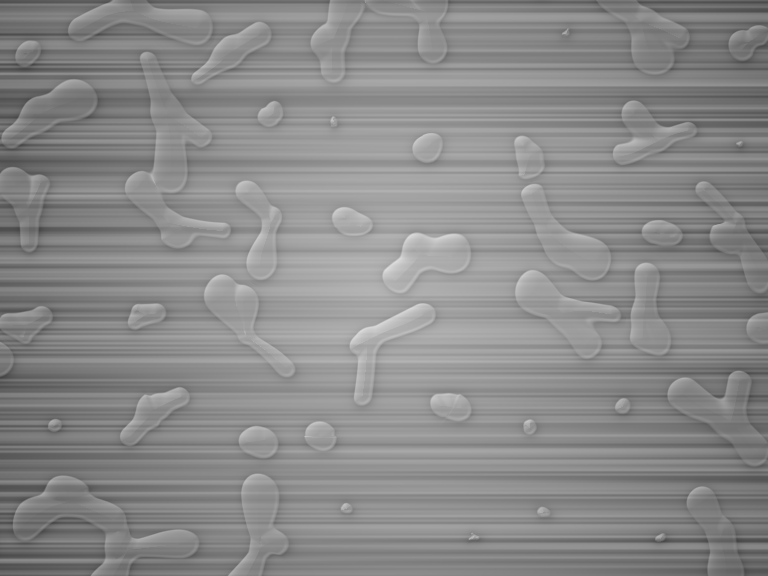
Give the GLSL for this texture, as a WebGL 2 fragment shader.

```glsl
#version 300 es
precision highp float;
// Clear liquid drops on brushed metal lit by a soft central glow.
// Streaks are stretched value noise; drops are smooth unions of tapered arms
// scattered on a jittered grid, then shaded as bevels lit from the upper left.

uniform vec2 u_resolution;
out vec4 fragColor;

#define CELL 0.172          // drop spacing, in canvas heights
#define BIG_SHARE 0.42      // part of the cells holding long drops
#define MEDIUM_SHARE 0.36   // part of the cells holding rounded drops
#define WARP 0.022          // waviness of the outlines
#define GLOW_CENTER 0.685
#define GLOW_CORNER 0.395
#define STREAK_CONTRAST 0.32
#define BEVEL_WIDTH 0.011
#define HIGHLIGHT 0.19
#define SHADOW 0.10
#define LIGHT_DIR vec2(-0.5, 0.866)

// Integer hash giving three values in 0..1.
vec3 hash3(vec2 cell, int seed) {
    uvec3 v = uvec3(ivec3(ivec2(cell), seed));
    v = v * 1664525u + 1013904223u;
    v.x += v.y * v.z; v.y += v.z * v.x; v.z += v.x * v.y;
    v ^= v >> 16u;
    v.x += v.y * v.z; v.y += v.z * v.x; v.z += v.x * v.y;
    return vec3(v >> 16u) / 65535.0;
}

float valueNoise(vec2 p, int seed) {
    vec2 i = floor(p), f = fract(p);
    f = f * f * (3.0 - 2.0 * f);
    float low = mix(hash3(i, seed).x, hash3(i + vec2(1, 0), seed).x, f.x);
    float high = mix(hash3(i + vec2(0, 1), seed).x, hash3(i + vec2(1, 1), seed).x, f.x);
    return mix(low, high, f.y);
}

float smoothMin(float a, float b, float k) {
    float h = max(k - abs(a - b), 0.0) / k;
    return min(a, b) - 0.25 * k * h * h;
}

// Distance to a segment from the origin whose radius changes along it.
float taperedArm(vec2 p, vec2 tip, float rootRadius, float tipRadius) {
    float t = clamp(dot(p, tip) / dot(tip, tip), 0.0, 1.0);
    return length(p - tip * t) - mix(rootRadius, tipRadius, t * t * (3.0 - 2.0 * t));
}

// One drop: up to three arms grown from a common root.
float dropDistance(vec2 p, vec2 cell) {
    vec3 kind = hash3(cell, 11), size = hash3(cell, 12);
    float reach, root, tip;
    if (kind.x < BIG_SHARE) {
        reach = mix(0.065, 0.115, size.x);
        root = mix(0.011, 0.022, size.y);
        tip = 0.031;
    } else if (kind.x < BIG_SHARE + MEDIUM_SHARE) {
        reach = mix(0.010, 0.034, size.x);
        root = mix(0.012, 0.020, size.y);
        tip = 0.019;
    } else {
        reach = mix(0.002, 0.010, size.x);
        root = mix(0.003, 0.009, size.y);
        tip = root;
    }
    float d = 1.0;
    for (int i = 0; i < 3; i++) {
        vec3 arm = hash3(cell, 20 + i);
        float angle = 6.2832 * kind.y + 2.6 * float(i) + 0.9 * (arm.x - 0.5);
        float span = reach * mix(0.65, 1.0, arm.y);
        if (i == 2 && kind.z < 0.65) span *= 0.2;
        vec2 end = span * vec2(cos(angle), sin(angle));
        d = smoothMin(d, taperedArm(p, end, root, tip * mix(0.45, 1.15, arm.z)), root);
    }
    return d;
}

// Distance to all drops, negative inside.
float liquid(vec2 p) {
    p += WARP * (vec2(valueNoise(p * 11.0, 31), valueNoise(p * 11.0, 32)) - 0.5);
    vec2 home = floor(p / CELL);
    float d = 1.0;
    for (int y = -1; y <= 1; y++)
    for (int x = -1; x <= 1; x++) {
        vec2 cell = home + vec2(x, y);
        vec2 center = (cell + 0.5 + 0.5 * (hash3(cell, 10).xy - 0.5)) * CELL;
        d = smoothMin(d, dropDistance(p - center, cell), 0.014);
    }
    return d;
}

float brushing(vec2 p) {
    float fine = valueNoise(p * vec2(0.9, 250.0), 41);
    float medium = valueNoise(p * vec2(1.4, 115.0), 42);
    float broad = valueNoise(p * vec2(0.6, 42.0), 43);
    return 0.5 * fine + 0.32 * medium + 0.18 * broad - 0.5;
}

void main() {
    vec2 p = gl_FragCoord.xy / u_resolution.y;
    vec2 middle = 0.5 * u_resolution / u_resolution.y;
    float pixel = 1.0 / u_resolution.y;

    // Drop outline and outward direction.
    float d = liquid(p), e = 0.0015;
    vec2 slope = vec2(liquid(p + vec2(e, 0)), liquid(p + vec2(0, e))) - d;
    float facing = dot(slope / max(length(slope), 1e-5), LIGHT_DIR);
    float inside = smoothstep(pixel, -pixel, d);

    // Metal: central glow with streaks that strengthen outward.
    float radius = length(p - middle) / length(middle);
    float metal = mix(GLOW_CENTER, GLOW_CORNER, pow(radius, 1.1));
    float streak = brushing(p) * STREAK_CONTRAST * mix(0.55, 1.15, radius);
    float dry = metal + streak;
    dry -= SHADOW * exp(-max(d, 0.0) / 0.007) * (0.55 + 0.45 * max(-facing, 0.0));

    // Liquid: softer streaks, lit upper bevel and a thin lower rim.
    float depth = max(-d, 0.0);
    float wet = metal + 0.012 + 0.6 * streak;
    wet += HIGHLIGHT * max(facing, 0.0) * exp(-depth / BEVEL_WIDTH);
    float rim = (depth - 0.004) / 0.0025;
    wet += max(-facing, 0.0) * (0.07 * exp(-rim * rim) - 0.03 * exp(-depth / BEVEL_WIDTH));

    fragColor = vec4(vec3(mix(dry, wet, inside)), 1.0);
}
```
